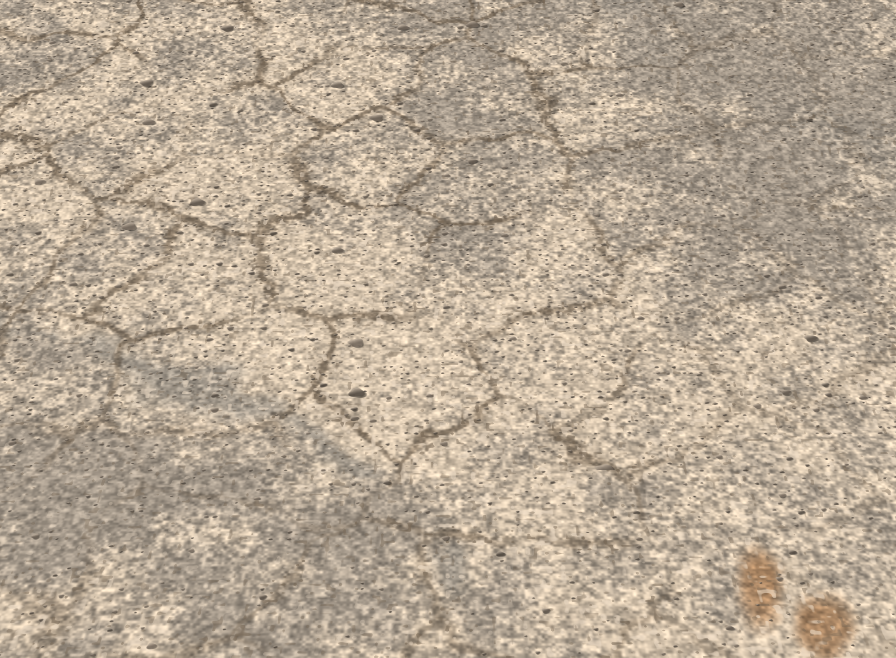
This texture is drawn by a Shadertoy shader. Its source:

```glsl
const vec3 SAND = vec3(0.825, 0.755, 0.665);
const vec3 ASPHALT = vec3(0.635, 0.59, 0.535);
const vec3 PALE_GRIT = vec3(0.93, 0.86, 0.775);
const vec3 DARK_GRIT = vec3(0.46, 0.40, 0.33);
const vec3 TAR = vec3(0.53, 0.51, 0.48);
const vec3 RUST = vec3(0.60, 0.43, 0.28);
const vec3 STONE = vec3(0.40, 0.36, 0.32);
const float GRAIN_FREQ = 125.0;
const float GRAIN_CONTRAST = 0.62;
const float PLATE_FREQ = 3.5;
const float CRACK_WIDTH = 0.026;

float hash(vec2 p) {
    vec3 q = fract(p.xyx * vec3(0.1031, 0.1030, 0.0973));
    q += dot(q, q.yzx + 33.33);
    return fract((q.x + q.y) * q.z);
}

vec2 hash2(vec2 p) {
    return vec2(hash(p), hash(p + vec2(71.7, 23.1)));
}

float noise(vec2 p) {
    vec2 i = floor(p), f = fract(p);
    f = f * f * (3.0 - 2.0 * f);
    return mix(mix(hash(i), hash(i + vec2(1, 0)), f.x),
               mix(hash(i + vec2(0, 1)), hash(i + vec2(1, 1)), f.x), f.y);
}

float fbm(vec2 p) {
    float sum = 0.0, amp = 0.5;
    for (int i = 0; i < 5; i++) {
        sum += amp * noise(p);
        p = mat2(1.6, 1.2, -1.2, 1.6) * p + 7.3;
        amp *= 0.5;
    }
    return sum;
}

// Voronoi plates: distance to the nearest border, and a random value per plate
vec2 plates(vec2 p) {
    vec2 cell = floor(p), nearest = vec2(0), nearestCell = vec2(0);
    float best = 9.0, border = 9.0;
    for (int k = 0; k < 9; k++) {
        vec2 c = cell + vec2(k % 3 - 1, k / 3 - 1);
        vec2 r = c + hash2(c) - p;
        if (dot(r, r) < best) { best = dot(r, r); nearest = r; nearestCell = c; }
    }
    for (int k = 0; k < 25; k++) {
        vec2 c = nearestCell + vec2(k % 5 - 2, k / 5 - 2);
        vec2 r = c + hash2(c) - p, d = r - nearest;
        if (dot(d, d) > 1e-5) border = min(border, dot(0.5 * (r + nearest), normalize(d)));
    }
    return vec2(border, hash(nearestCell + 5.5));
}

// Loose stones, one per grid cell at most, with a lit top and a cast shadow
void addStones(inout vec3 col, vec2 p, float freq, float share, float pixel) {
    vec2 q = p * freq, id = floor(q);
    float seed = hash(id + freq);
    if (seed > share) return;
    vec2 d = fract(q) - mix(vec2(0.32), vec2(0.68), hash2(id + 3.1));
    float radius = mix(0.10, 0.22, hash(id + 9.4));
    float blur = 1.2 * pixel * freq;
    d.y *= 1.2;
    float angle = atan(d.y, d.x);
    float shape = radius * (1.0 + 0.14 * sin(3.0 * angle + 40.0 * seed / share));
    float shadow = 1.0 - smoothstep(-blur, blur, length(d + vec2(-0.04, 0.05)) - shape);
    float body = 1.0 - smoothstep(-blur, blur, length(d) - shape);
    float light = smoothstep(-0.3, 1.0, dot(d, vec2(-0.4, 0.9)) / radius);
    vec3 tint = STONE * mix(0.8, 1.25, hash(id + 2.7));
    col = mix(col, col * 0.62, shadow);
    col = mix(col, mix(tint, PALE_GRIT, 0.6 * light), 0.85 * body);
}

void mainImage(out vec4 fragColor, in vec2 fragCoord) {
    float pixel = 1.0 / iResolution.y;
    vec2 p = fragCoord * pixel;

    // Mild ground perspective
    float depth = 1.0 + 0.55 * p.y;
    vec2 ground = vec2((p.x - 0.68) * depth, p.y * depth * 1.25) + 10.0;
    float broad = fbm(ground * 3.0);
    float patchy = fbm(ground * 11.0 + 40.0);
    vec2 warp = vec2(fbm(ground * 7.0), fbm(ground * 7.0 + 19.0)) - 0.5;

    // Grains at two sizes
    vec2 g = ground * vec2(0.8, 0.85);
    float coarse = noise(g * GRAIN_FREQ);
    float fine = noise(g * GRAIN_FREQ * 1.9 + 31.0);
    float grain = 0.6 * coarse + 0.4 * fine - 0.5;

    // Sand cover: bare toward the lower left and the far right
    float rim = p.y - (0.51 - 0.75 * p.x * p.x) + 0.16 * (broad - 0.5) + 0.12 * warp.x;
    float lowerLeft = 1.0 - smoothstep(-0.08, 0.06, rim);
    float farRight = smoothstep(1.0, 1.6, p.x * 0.6 + p.y + 0.5 * (broad - 0.5));
    vec2 plate = plates((ground + 0.13 * warp) * PLATE_FREQ);
    float bare = smoothstep(0.5, 0.9, plate.y) * smoothstep(0.0, 0.08, plate.x);
    float cover = 0.80 + 1.5 * (broad - 0.5) + 1.7 * (patchy - 0.5) + 0.7 * grain;
    cover -= 0.62 * lowerLeft + 0.60 * farRight + 0.28 * bare * smoothstep(0.1, 0.5, p.y);
    vec3 col = mix(ASPHALT, SAND, smoothstep(0.0, 1.0, cover));

    // Dark worn streaks: along the rim and across the upper right
    float streak = (1.0 - smoothstep(0.0, 0.04, abs(rim + 0.01))) * smoothstep(0.42, 0.62, patchy);
    float upper = abs(p.y - 1.58 + 0.6 * p.x + 0.1 * warp.y);
    streak += 0.6 * (1.0 - smoothstep(0.0, 0.10, upper)) * smoothstep(0.3, 0.6, broad);
    col = mix(col, TAR, 0.65 * clamp(streak, 0.0, 1.0));

    // Rust stains in the near right corner
    vec2 s = p + 0.05 * warp;
    float stain = 1.0 - smoothstep(0.02, 0.055, length((s - vec2(1.15, 0.10)) * vec2(1.1, 0.75)));
    stain = max(stain, 1.0 - smoothstep(0.025, 0.06, length(s - vec2(1.25, 0.045))));
    col = mix(col, RUST, 0.72 * stain * (0.65 + 0.6 * patchy));

    // Gritty cracks, strongest among the upper left plates
    float strength = mix(1.0, 0.35, smoothstep(0.75, 1.2, p.x));
    strength *= mix(1.0, 0.65, lowerLeft) * smoothstep(0.22, 0.5, fbm(ground * 5.0 + 60.0));
    float width = CRACK_WIDTH * (0.5 + 1.3 * patchy);
    float crack = 1.0 - smoothstep(0.2 * width, 1.6 * width, plate.x + 0.03 * grain);
    float dust = 1.0 - smoothstep(0.0, 0.14, plate.x);
    col = mix(col, DARK_GRIT, strength * (0.62 * crack + 0.10 * dust));

    // Surface grain, pale chips and dark pits
    col *= 1.0 + GRAIN_CONTRAST * grain;
    float chips = smoothstep(0.70, 0.90, noise(g * GRAIN_FREQ * 0.9 + 77.0));
    float pits = smoothstep(0.76, 0.93, noise(g * GRAIN_FREQ * 1.1 + 140.0));
    col = mix(col, PALE_GRIT, chips * mix(0.30, 0.60, smoothstep(0.2, 0.9, cover)));
    col = mix(col, DARK_GRIT, pits * (0.42 + 0.3 * strength * dust));

    // Loose grit, pebbles and a few stones
    float loose = smoothstep(0.15, 0.45, p.y) * (1.0 - 0.6 * farRight);
    addStones(col, ground, 62.0, 0.05 + 0.16 * loose, pixel * depth);
    addStones(col, ground + 3.7, 31.0, 0.02 + 0.07 * loose, pixel * depth);
    addStones(col, ground + 8.2, 14.0, 0.035 * loose, pixel * depth);

    fragColor = vec4(clamp(col, 0.0, 1.0), 1.0);
}
```
